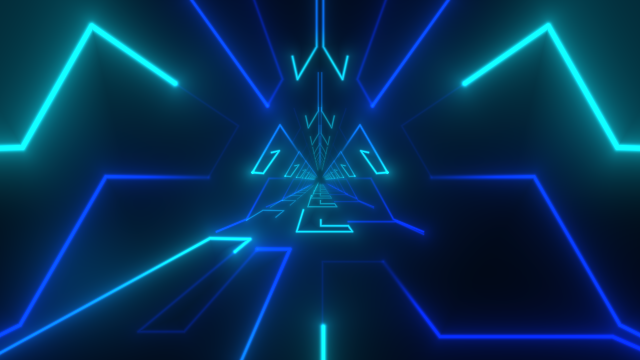
This background is drawn by a Shadertoy shader. Its source:

```glsl
// Neon circuit tunnel: glowing bent lines on dark walls run to a central vanishing point.
// Each line is a distance to a short path with a soft core and two halos; the far
// part repeats one set of paths, shrunk by perspective depth.

#define VIEW_HEIGHT 4.32
#define COPIES 12
#define DEPTH_STEP 0.93
#define NEAR_WIDTH 0.019
#define RING_WIDTH 0.011
#define NEAR_HALO vec2(0.30, 0.20)
#define RING_HALO vec2(0.20, 0.045)
#define CYAN vec3(0.05, 0.86, 0.88)
#define AZURE vec3(0.03, 0.40, 0.86)
#define BLUE vec3(0.02, 0.13, 0.88)
#define TEAL vec3(0.01, 0.29, 0.33)
#define NIGHT vec3(0.004, 0.022, 0.055)

float segment(vec2 p, vec2 a, vec2 b) {
    vec2 ab = b - a, ap = p - a;
    return length(ap - ab * clamp(dot(ap, ab) / dot(ab, ab), 0.0, 1.0));
}

float path3(vec2 p, vec2 a, vec2 b, vec2 c) {
    return min(segment(p, a, b), segment(p, b, c));
}

float path4(vec2 p, vec2 a, vec2 b, vec2 c, vec2 d) {
    return min(path3(p, a, b, c), segment(p, c, d));
}

// Soft core plus a tight and a wide halo; the core dims when thinner than a pixel.
vec3 neon(float d, vec3 colour, float width, vec2 halo, float pixel) {
    float soft = length(vec2(width, 0.6 * pixel));
    float core = 0.8 * exp(-d * d / (soft * soft)) * width / soft;
    return colour * (core + halo.x * exp(-d / 0.085) + halo.y * exp(-d / 0.42));
}

vec3 nearLine(float d, vec3 colour, float weight, float pixel) {
    return neon(d, colour, weight * NEAR_WIDTH, NEAR_HALO, pixel);
}

vec3 ringLine(float d, vec3 colour, float pixel) {
    return neon(d, colour, RING_WIDTH, RING_HALO, pixel);
}

// Large frames close to the viewer; m is mirrored about the centre line.
vec3 nearWalls(vec2 m, float pixel) {
    float d = path4(m, vec2(3.9, 0.38), vec2(3.57, 0.39), vec2(2.74, 1.85), vec2(1.74, 1.16));
    vec3 light = nearLine(d, CYAN, 1.9, pixel) + 0.14 * CYAN * exp(-d / 0.45);
    d = path3(m, vec2(1.74, 1.16), vec2(0.98, 0.65), vec2(1.34, 0.03));
    light += nearLine(d, BLUE * 0.14, 0.6, pixel);
    d = path4(m, vec2(1.34, 0.03), vec2(2.57, 0.04), vec2(3.60, -1.74), vec2(3.9, -1.89));
    light += nearLine(d, mix(BLUE, AZURE, 0.15) * smoothstep(0.7, 2.6, m.x), 1.3, pixel);
    d = segment(m, vec2(1.54, 2.16), vec2(0.63, 0.89));
    light += nearLine(d, mix(BLUE, AZURE, 0.25), 1.0, pixel);
    d = path3(m, vec2(0.63, 0.89), vec2(0.45, 1.21), vec2(0.79, 2.16));
    return light + nearLine(d, BLUE * 0.4, 0.9, pixel);
}

vec3 nearFloor(vec2 p, float pixel) {
    // Left lane
    float d = path4(p, vec2(-3.9, -2.11), vec2(-1.32, -0.70), vec2(-0.84, -0.71), vec2(-1.02, -0.86));
    vec3 light = nearLine(d, mix(AZURE, CYAN, smoothstep(-3.2, -1.2, p.x)), 1.0, pixel);
    d = path4(p, vec2(-1.02, -0.86), vec2(-2.18, -1.82), vec2(-1.63, -1.82), vec2(-0.75, -0.83));
    light += nearLine(d, BLUE * 0.28, 0.9, pixel);
    d = path3(p, vec2(-0.75, -0.83), vec2(-0.36, -0.83), vec2(-0.94, -2.16));
    light += nearLine(d, mix(BLUE, AZURE, smoothstep(-1.0, -2.1, p.y)), 1.1, pixel);
    // Right lane
    d = path3(p, vec2(0.03, -1.76), vec2(0.03, -0.98), vec2(0.76, -0.98));
    light += nearLine(d, BLUE * 0.18, 0.6, pixel);
    d = path4(p, vec2(0.76, -0.98), vec2(1.44, -1.88), vec2(3.51, -1.88), vec2(3.9, -2.05));
    light += nearLine(d, BLUE * mix(0.25, 1.0, smoothstep(-1.0, -1.8, p.y)), 1.3, pixel);
    d = segment(p, vec2(0.04, -1.76), vec2(0.04, -2.2));
    return light + nearLine(d, CYAN, 1.7, pixel);
}

// One ring of the tunnel, in coordinates scaled by its depth.
vec3 ring(vec2 p, float pixel, bool first) {
    vec2 m = vec2(abs(p.x), p.y);
    // Roof fork
    float d = path4(m, vec2(0.04, 2.48), vec2(0.04, 1.60), vec2(0.27, 1.21), vec2(0.33, 1.48));
    vec3 light = neon(d, mix(CYAN, AZURE, smoothstep(1.4, 1.9, p.y)), 1.4 * RING_WIDTH, RING_HALO, pixel);
    // Wall peak with its inner hook
    d = path3(m, vec2(0.22, 0.28), vec2(0.48, 0.66), vec2(0.81, 0.09));
    vec3 peak = mix(CYAN, AZURE, smoothstep(0.1, 0.45, p.y));
    light += ringLine(d, peak * smoothstep(0.15, 0.48, m.x), pixel);
    d = path4(m, vec2(0.81, 0.09), vec2(0.68, 0.08), vec2(0.49, 0.35), vec2(0.58, 0.33));
    light += ringLine(d, CYAN, pixel);
    // Lower wall
    d = path4(m, vec2(0.42, 0.02), vec2(0.61, 0.02), vec2(0.88, -0.47), vec2(1.24, -0.62));
    light += ringLine(d, BLUE * smoothstep(0.2, 1.1, m.x), pixel);
    // Floor plate and side lane
    d = path4(p, vec2(-0.20, -0.36), vec2(-0.28, -0.62), vec2(0.39, -0.62), vec2(0.34, -0.55));
    d = min(d, path3(p, vec2(0.34, -0.55), vec2(0.01, -0.55), vec2(0.01, -0.48)));
    light += ringLine(d, CYAN, pixel);
    d = path3(p, vec2(0.34, -0.50), vec2(0.91, -0.50), vec2(1.24, -0.65));
    light += ringLine(d, BLUE * 0.7, pixel);
    if (first) return light;
    // Smaller repeats of the near frames
    d = path4(p, vec2(-1.7, -0.93), vec2(-1.32, -0.70), vec2(-0.84, -0.71), vec2(-1.02, -0.86));
    light += ringLine(d, mix(AZURE, CYAN, 0.6), pixel);
    d = path3(m, vec2(0.63, 0.89), vec2(0.45, 1.21), vec2(0.60, 1.65));
    return light + ringLine(d, BLUE * 0.25, pixel);
}

void mainImage(out vec4 fragColor, in vec2 fragCoord) {
    float pixel = VIEW_HEIGHT / iResolution.y;
    vec2 p = (fragCoord - 0.5 * iResolution.xy) * pixel;
    vec2 m = vec2(abs(p.x), p.y), lowerLeft = p - vec2(-2.9, -1.1);

    // Ambient light: upper corners, lower left and vanishing point
    vec3 colour = NIGHT;
    colour += 0.45 * TEAL * smoothstep(1.6, 3.4, m.x) * smoothstep(-0.6, 0.9, p.y);
    colour += 0.35 * TEAL * exp(-1.4 * dot(lowerLeft, lowerLeft));
    colour += 0.35 * TEAL * exp(-1.5 * length(p));

    colour += nearWalls(m, pixel) + nearFloor(p, pixel);
    for (int i = 0; i < COPIES; i++) {
        float depth = 1.0 + DEPTH_STEP * float(i);
        colour += ring(p * depth, pixel * depth, i == 0) / (1.0 + 0.6 * float(i));
    }
    fragColor = vec4(min(colour, 1.0), 1.0);
}
```
